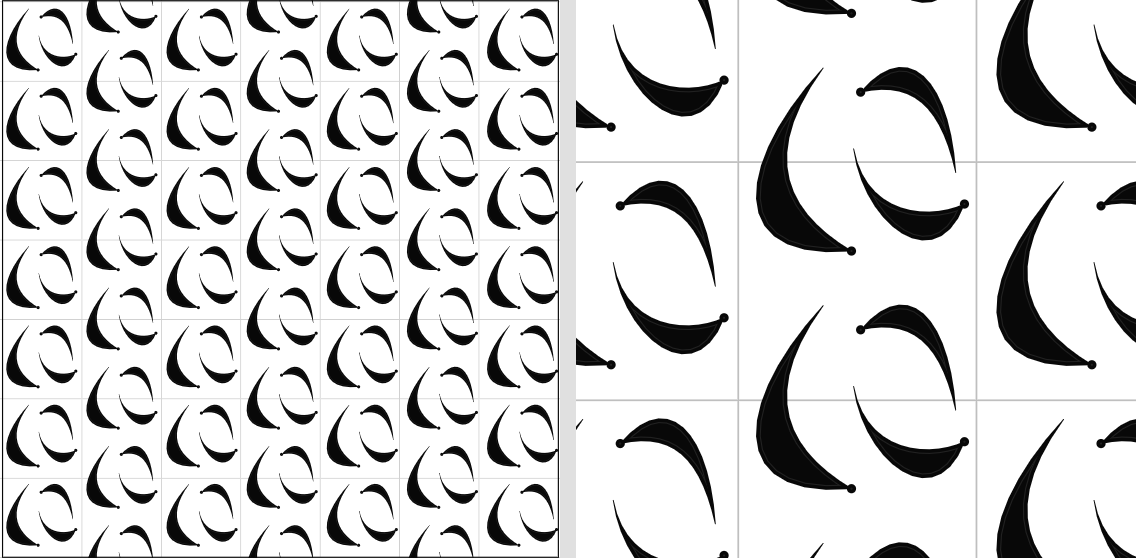
Left, the full canvas; right, a detail of the centre.
Write a Shadertoy shader that draws this pattern.

```glsl
// Staggered columns of three black crescents in a ring, over a thin grey grid with a black frame

// Cubic Bezier point
vec2 bezier(vec2 a, vec2 b, vec2 c, vec2 d, float t) {
    float s = 1.0 - t;
    return s * s * s * a + 3.0 * s * s * t * b + 3.0 * s * t * t * c + t * t * t * d;
}

// Signed distance to a crescent: sharp tip, rounded heel, outer and inner curves
float crescent(vec2 p, vec2 tip, vec2 outer1, vec2 outer2, vec2 heel, vec2 inner1, vec2 inner2) {
    const int STEPS = 14;
    float nearest = 1e6, side = 1.0;
    vec2 a = tip;
    for (int i = 1; i <= 2 * STEPS; i++) {
        float t = float(i) / float(STEPS);
        vec2 b = i <= STEPS ? bezier(tip, outer1, outer2, heel, t)
                            : bezier(heel, inner1, inner2, tip, t - 1.0);
        vec2 e = b - a, w = p - a;
        vec2 gap = w - e * clamp(dot(w, e) / dot(e, e), 0.0, 1.0);
        nearest = min(nearest, dot(gap, gap));
        // Even-odd crossing test
        if ((a.y > p.y) != (b.y > p.y) && w.x < e.x * w.y / e.y) side = -side;
        a = b;
    }
    return min(side * sqrt(nearest), length(p - heel) - 1.9);
}

// Three crescents around a common centre, y pointing down
float ring(vec2 p) {
    float left = crescent(p, vec2(39.3, 12.3), vec2(0, 55), vec2(-7, 101),
                          vec2(52.3, 96), vec2(24, 79), vec2(9, 54));
    float top = crescent(p, vec2(100, 60), vec2(97, 17), vec2(78, -2),
                         vec2(56.5, 23.3), vec2(80, 18), vec2(93, 29));
    float right = crescent(p, vec2(53.3, 49.3), vec2(58, 84), vec2(91, 109),
                           vec2(104, 74.5), vec2(88, 82), vec2(59, 80));
    return min(left, min(top, right));
}

// Coverage of a shape from its signed distance
float cover(float d, float pixel) {
    return clamp(0.5 - d / pixel, 0.0, 1.0);
}

void mainImage(out vec4 fragColor, in vec2 fragCoord) {
    // Canvas is 766 units high, y pointing down
    float pixel = 766.0 / iResolution.y;
    vec2 p = vec2(fragCoord.x, iResolution.y - fragCoord.y) * pixel;
    vec3 color = vec3(1.0);

    // Thin grid
    vec2 toLine = abs(mod(p - vec2(3.5, 2.5) + 54.5, 109.0) - 54.5);
    color = mix(color, vec3(0.75), cover(min(toLine.x, toLine.y) - 0.4, pixel));

    // Crescents, every other column dropped by about half a repeat
    float odd = mod(floor(p.x / 110.0), 2.0);
    vec2 cell = mod(p - vec2(0.0, 56.7 * odd), vec2(110.0, 108.75));
    float d = ring(cell);
    color = mix(color, vec3(0.03), cover(d - 0.2, pixel));

    // Faint line just inside each edge
    color += 0.1 * cover(abs(d + 1.7) - 0.25, pixel);

    // Frame
    vec2 q = abs(p - vec2(385.0, 383.0)) - vec2(381.5, 382.0);
    color = mix(color, vec3(0.03), cover(abs(max(q.x, q.y)) - 0.8, pixel));

    fragColor = vec4(color, 1.0);
}
```
